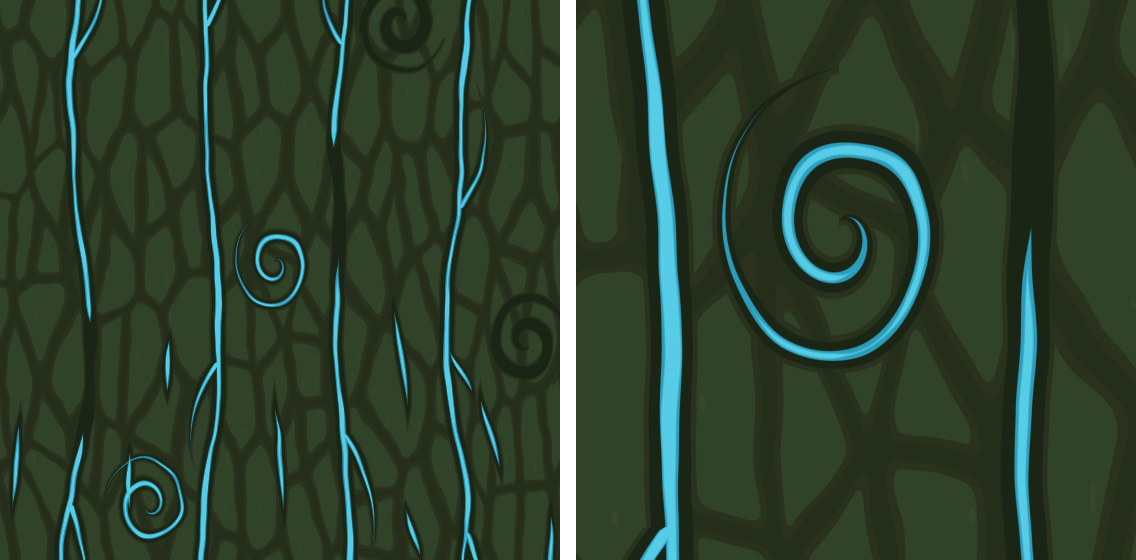
Left: the whole. Right: its middle third, enlarged.
Give the GLSL for this texture, as a WebGL 2 fragment shader.

```glsl
#version 300 es
precision highp float;
uniform vec2 u_resolution;
out vec4 fragColor;

const float TAU = 6.2831853;
const vec2 PLATE_GRID = vec2(16.0, 6.5);
const vec2 FLECK_GRID = vec2(38.0, 15.0);
const float GROOVE = 0.0105;
const float VEIN_WIDTH = 0.0043;
const float INK_WIDTH = 0.0125;
const int VEINS = 4;
const int SLIVERS = 9;
const int CURLS = 4;
const vec3 PLATE = vec3(0.188, 0.262, 0.160);
const vec3 FLECK = vec3(0.228, 0.285, 0.180);
const vec3 GROOVE_TINT = vec3(0.163, 0.198, 0.118);
const vec3 SEAM = vec3(0.146, 0.180, 0.106);
const vec3 INK = vec3(0.105, 0.146, 0.082);
const vec3 GLOW_EDGE = vec3(0.17, 0.61, 0.73);
const vec3 GLOW_CORE = vec3(0.34, 0.80, 0.90);

vec2 hash2(vec2 p) {
  vec3 q = fract(p.xyx * vec3(0.1031, 0.1030, 0.0973));
  q += dot(q, q.yzx + 33.33);
  return fract((q.xx + q.yz) * q.zy);
}

float noise(vec2 p) {
  vec2 i = floor(p), f = fract(p);
  f = f * f * (3.0 - 2.0 * f);
  float a = mix(hash2(i).x, hash2(i + vec2(1, 0)).x, f.x);
  float b = mix(hash2(i + vec2(0, 1)).x, hash2(i + vec2(1, 1)).x, f.x);
  return mix(a, b, f.y);
}

float smoothMin(float a, float b, float k) {
  float h = max(k - abs(a - b), 0.0) / k;
  return min(a, b) - h * h * k * 0.25;
}

// Distance to the nearest border between tall bark plates
float plateEdge(vec2 p) {
  vec2 s = p * PLATE_GRID, cell = floor(s), nearCell, nearPos;
  float best = 1e3;
  for (int y = -1; y <= 1; y++)
    for (int x = -1; x <= 1; x++) {
      vec2 c = cell + vec2(x, y), r = c + hash2(c + 50.0) - s;
      if (dot(r, r) < best) { best = dot(r, r); nearCell = c; nearPos = r; }
    }
  float edge = 1.0;
  for (int y = -2; y <= 2; y++)
    for (int x = -2; x <= 2; x++) {
      vec2 c = nearCell + vec2(x, y), r = c + hash2(c + 50.0) - s, n = r - nearPos;
      if (x != 0 || y != 0)
        edge = smoothMin(edge, dot(0.5 * (r + nearPos), n) / length(n * PLATE_GRID), 0.009);
    }
  return edge;
}

float veinX(float y, float id) {
  float wander = 0.08 * noise(vec2(y * 2.6, id * 7.3)) + 0.02 * noise(vec2(y * 8.0, id * 3.7 + 20.0));
  return 0.105 + 0.225 * id + wander + 0.004 * noise(vec2(y * 26.0, id + 40.0));
}

// x: signed distance to the glow, y: signed distance to its dark outline
void stroke(inout vec2 field, float d, float glow, float ink) {
  field = min(field, d - vec2(glow, ink));
}

vec2 strokes(vec2 p) {
  vec2 field = vec2(1.0);
  // Long veins, each with two side branches
  for (int i = 0; i < VEINS; i++) {
    float id = float(i), x = veinX(p.y, id);
    float slope = (veinX(p.y + 0.004, id) - x) / 0.004;
    float lean = inversesqrt(1.0 + slope * slope);
    float fade = noise(vec2(p.y * 3.0, id * 5.1 + 70.0));
    float swell = VEIN_WIDTH * (0.55 + 0.9 * noise(vec2(p.y * 9.0, id + 90.0)));
    stroke(field, abs(p.x - x) * lean, swell - 0.012 * smoothstep(0.24, 0.06, fade),
           INK_WIDTH - 0.012 * smoothstep(0.12, 0.0, fade));
    for (int k = 0; k < 2; k++) {
      vec2 h = hash2(vec2(id + 3.0, float(k) + 11.0));
      float span = (0.13 + 0.1 * h.y) * (k == 0 ? 1.0 : -1.0);
      float t = (p.y - h.x * 0.5 - 0.5 * float(1 - k)) / span;
      float side = h.y > 0.5 ? 1.0 : -1.0, u = max(t, 0.0);
      float taper = min(1.0 - t, 0.5 + 20.0 * t);
      float d = abs(p.x - x - side * 0.09 * u * (1.4 - u)) * lean * 0.9;
      stroke(field, d, 0.0055 * taper - 0.0008, 0.013 * min(1.1 * taper, 0.85));
    }
  }
  // Short pointed slivers
  for (int i = 0; i < SLIVERS; i++) {
    vec2 c = hash2(vec2(float(i) + 5.0, 31.0)), h = hash2(vec2(float(i), 77.0));
    float t = (p.y - c.y) / (0.10 + 0.16 * h.x);
    float bend = 0.05 * (h.y - 0.5) * sin(3.0 * t) + 0.005 * noise(vec2(p.y * 22.0, h.x * 50.0));
    stroke(field, abs(p.x - c.x - bend), 0.0042 * (1.0 - 9.0 * t * t), 0.010 * (1.0 - 4.0 * t * t));
  }
  // Spiral curls, the first two lit
  for (int i = 0; i < CURLS; i++) {
    float id = float(i);
    vec2 q = p - vec2(0.265 + 0.225 * id, fract(0.10 + 0.43 * id));
    q *= vec2(i % 2 == 0 ? 1.0 : -1.0, 0.85);
    float r = length(q) + 0.007 * (noise(p * 24.0) - 0.5);
    float turn = fract(atan(q.y, q.x) / TAU + 0.3 * id + 0.45);
    for (int k = 0; k < 2; k++) {
      float t = 0.5 * (float(k) + turn), taper = 4.0 * t * (1.0 - t);
      float glow = i < 2 ? 0.0052 * taper - 0.0012 : -0.02;
      stroke(field, abs(r - 0.005 - 0.075 * t), glow, 0.0098 * taper);
    }
  }
  return field;
}

// Faint vertical scratches
float flecks(vec2 p, float px) {
  vec2 s = p * FLECK_GRID, cell = floor(s), h = hash2(cell + 9.0);
  vec2 q = (fract(s) - 0.25 - 0.5 * h) / FLECK_GRID;
  q.x += 0.003 * (noise(p * 70.0) - 0.5);
  float d = length(vec2(q.x, max(abs(q.y) - 0.011 * h.y, 0.0))) - 0.0015;
  return smoothstep(px, -px, d) * step(0.68, hash2(cell + 200.0).x);
}

void main() {
  vec2 p = gl_FragCoord.xy / u_resolution;
  float px = 0.8 / u_resolution.y;
  vec2 field = strokes(p);

  // Bark plates, grooves and seams
  vec2 warp = vec2(noise(p * vec2(5.0, 4.0)), noise(p * 7.0 + 30.0)) - 0.5;
  vec2 rough = vec2(noise(p * vec2(45.0, 28.0)), noise(p * 40.0 + 60.0)) - 0.5;
  float edge = plateEdge(p + warp * vec2(0.055, 0.04) + rough * 0.006);
  float groove = GROOVE * (0.65 + 0.7 * noise(p * vec2(14.0, 7.0) + 15.0));
  float plate = min(edge - groove, field.y - 0.003);
  float seam = edge - 0.55 * groove;
  vec3 color = mix(SEAM, GROOVE_TINT, smoothstep(-px, px, seam));
  color = mix(color, PLATE, smoothstep(-px, px, plate));
  color = mix(color, FLECK, 0.65 * flecks(p, px) * smoothstep(-0.003, 0.001, plate));

  // Dark outlines and glowing sap
  color = mix(color, INK, smoothstep(px, -px, field.y));
  float core = -field.x - 0.0004 - 0.0024 * noise(p * vec2(60.0, 22.0));
  vec3 glow = mix(GLOW_EDGE, GLOW_CORE, smoothstep(-0.0008, 0.0008, core));
  color = mix(color, glow, smoothstep(px, -px, field.x));
  fragColor = vec4(color, 1.0);
}
```
